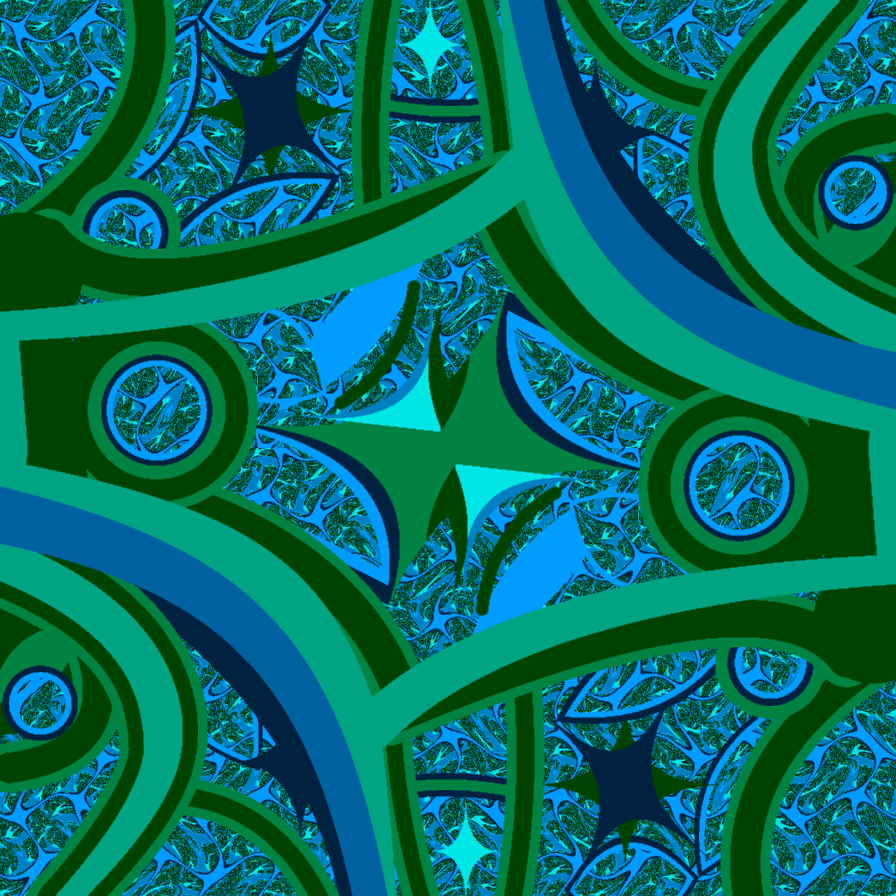
This background is drawn by a three.js fragment shader. Its source:

```glsl
// Draws a point-symmetric fractal of blue and green ribbons, concave stars and filigree leaves.
varying vec2 vUv;

// Flat tones, from the widest bands down to the smallest parts
vec3 toneColor(float t) {
  if (t < 0.5) return vec3(0.0, 0.38, 0.63);
  if (t < 1.5) return vec3(0.0, 0.64, 0.51);
  if (t < 2.5) return vec3(0.0, 0.26, 0.0);
  if (t < 3.5) return vec3(0.0, 0.51, 0.26);
  if (t < 4.5) return vec3(0.0, 0.13, 0.25);
  if (t < 5.5) return vec3(0.0, 0.61, 1.0);
  if (t < 6.5) return vec3(0.0, 0.5, 0.76);
  return vec3(0.0, 0.9, 0.9);
}

float cross2(vec2 a, vec2 b) { return a.x * b.y - a.y * b.x; }

// Approximate distance to a quadratic Bezier curve
float curve(vec2 p, vec2 a, vec2 b, vec2 c) {
  a -= p; b -= p; c -= p;
  float k = cross2(a, c), l = 2.0 * cross2(b, a), m = 2.0 * cross2(c, b);
  vec2 g = 2.0 * (l * (c - b) + m * (b - a) + k * (c - a));
  g = vec2(g.y, -g.x);
  vec2 o = a + (l * m - k * k) * g / max(dot(g, g), 1e-6);
  float s = cross2(o, c - a) + 2.0 * cross2(b - a, o);
  float t = clamp(s / (2.0 * k + l + m), 0.0, 1.0);
  return length(mix(mix(a, b, t), mix(b, c, t), t));
}

// Pointed leaf between two tips, negative inside
float leaf(vec2 p, vec2 a, vec2 b, float w) {
  vec2 h = (b - a) * 0.5, q = p - (a + b) * 0.5;
  float s = dot(q, h) / dot(h, h);
  return abs(cross2(h, q)) / length(h) - w * (1.0 - s * s);
}

// Concave star in the skewed frame of two arms, below 1 inside
vec2 alongArms(vec2 p, vec2 a, vec2 b) { return vec2(cross2(p, b), cross2(a, p)) / cross2(a, b); }
float star(vec2 u, float sharpness) {
  return dot(pow(abs(u) + 1e-5, vec2(sharpness)), vec2(1.0));
}

// Filigree: warped cells whose hyperbolic crosses stop the recursion
float filigree(vec2 p) {
  p *= 3.0;
  for (int i = 0; i < 7; i++) {
    p += 0.4 * sin(p.yx * 1.9 + vec2(0.6, 2.1));
    vec2 v = mod(p + 1.0, 2.0) - 1.0;
    float h = abs(v.x * v.y);
    if (h < 0.032) return 2.0 + mod(3.0 + float(i), 6.0);
    if (h < 0.055) return 4.0 + mod(float(i), 2.0);
    p = mat2(1.5, 0.9, -0.9, 1.5) * v + 0.37;
  }
  return 2.0;
}

void pocket(inout float tone, float d, float rim, vec2 p) {
  if (d < 0.0) tone = d > -rim ? 4.0 : d > -rim - 0.07 ? 5.0 : filigree(p);
}

void ribbon(inout float tone, float d, float r) {
  if (d < r + 0.11) tone = d < r ? 2.0 : 3.0;
}

float cornerScene(vec2 p) {
  float tone = filigree(p);
  pocket(tone, leaf(p, vec2(2.1, 3.6), vec2(3.5, 1.4), 0.55), 0.05, p);
  if (curve(p, vec2(0.9, 5.2), vec2(1.3, 2.9), vec2(3.4, 1.45)) < 0.27) tone = 4.0;
  if (star((p - vec2(1.65, 3.5)) / vec2(0.75, 0.9), 0.55) < 1.0) tone = 4.0;
  ribbon(tone, curve(p, vec2(1.38, 5.13), vec2(1.9, 4.02), vec2(2.94, 3.89)), 0.1);
  // Far corner
  if (length(p - vec2(5.0, 2.2)) < 1.0) tone = 2.0;
  ribbon(tone, curve(p, vec2(4.9, 3.57), vec2(3.6, 3.4), vec2(4.0, 2.2)), 0.17);
  if (leaf(p, vec2(4.1, 1.95), vec2(5.1, 2.85), 0.28) < 0.0) tone = 3.0;
  pocket(tone, length(p - vec2(4.55, 2.85)) - 0.42, 0.07, p);
  float arc = min(curve(p, vec2(5.1, 1.2), vec2(3.14, 1.94), vec2(3.18, 3.31)),
                  curve(p, vec2(3.18, 3.31), vec2(3.2, 3.96), vec2(4.3, 5.1)));
  float taper = 0.05 * max(p.y - 3.0, 0.0);
  ribbon(tone, arc, 0.4 - taper);
  return arc < 0.23 - taper ? 1.0 : tone;
}

float upperLeft(vec2 p) {
  float tone = filigree(p);
  // Dark star among leaves
  pocket(tone, leaf(p, vec2(-3.7, 2.8), vec2(-2.8, 4.8), 0.4), 0.06, p);
  pocket(tone, leaf(p, vec2(-2.8, 4.8), vec2(-1.3, 4.95), 0.55), 0.08, p);
  vec2 s = p - vec2(-1.98, 3.76);
  if (star(s / vec2(1.1, 1.0), 0.5) < 1.0) tone = 2.0;
  if (star(alongArms(s, vec2(0.75, 1.5), vec2(1.2, -1.05)), 0.37) < 1.0) tone = 4.0;
  pocket(tone, leaf(p, vec2(-3.4, 1.9), vec2(-1.2, 3.05), 0.45), 0.08, p);
  // Box at the top and the ribbons around it
  float bar = curve(p, vec2(-0.7, 3.83), vec2(0.0, 3.7), vec2(0.5, 3.8));
  if (bar < 0.13) tone = bar < 0.06 ? 3.0 : 4.0;
  if (star((p - vec2(-0.2, 4.5)) / vec2(0.4, 0.6), 0.5) < 1.0) tone = 7.0;
  ribbon(tone, curve(p, vec2(-0.7, 5.13), vec2(-0.96, 3.83), vec2(-0.81, 2.4)), 0.1);
  ribbon(tone, curve(p, vec2(0.27, 5.1), vec2(0.6, 3.96), vec2(0.62, 2.85)), 0.09);
  ribbon(tone, curve(p, vec2(-3.37, 5.1), vec2(-3.05, 3.57), vec2(-4.74, 2.4)), 0.17);
  float loop = length(p - vec2(-3.6, 2.4));
  if (loop < 0.62) tone = 3.0;
  pocket(tone, loop - 0.48, 0.08, p);
  ribbon(tone, curve(p, vec2(-4.45, 2.35), vec2(-3.57, 1.2), vec2(0.66, 3.0)), 0.21);
  return length(p - vec2(-4.75, 1.95)) < 0.68 ? 2.0 : tone;
}

// Rounded loop at either side
void sideLoop(inout float tone, vec2 p) {
  float r = length(p - vec2(-3.25, 0.42));
  if (r < 1.13) tone = 3.0;
  if (curve(p, vec2(-4.3, -0.7), vec2(-4.6, 0.9), vec2(-3.6, 1.1)) < 0.33 || abs(r - 0.89) < 0.13) tone = 2.0;
  if (r < 0.77) tone = 3.0;
  pocket(tone, r - 0.62, 0.06, p);
}

float middle(vec2 p) {
  float tone = abs(p.x) > 4.2 ? 2.0 : filigree(p);
  // Bright slope, dark streak and left leaf
  vec2 wedge = alongArms(p - vec2(-0.08, 0.18), vec2(-0.1, 1.4), vec2(-1.5, 0.17));
  bool inWedge = min(wedge.x, wedge.y) > 0.0;
  if (leaf(p, vec2(-1.9, 0.4), vec2(-0.2, 2.3), 0.3) < 0.0) tone = 5.0;
  if (inWedge && star(wedge * 0.83, 0.5) < 1.0) tone = 6.0;
  if (curve(p, vec2(-0.38, 1.8), vec2(-0.5, 0.9), vec2(-1.2, 0.5)) < 0.07) tone = 2.0;
  pocket(tone, leaf(p, vec2(-2.8, 1.5), vec2(-1.35, 0.6), 0.52), 0.0, p);
  // Central star with the leaf between its arms
  vec2 u = alongArms(p, vec2(0.7, 1.85), vec2(2.3, -0.28));
  float s = star(u, 0.5);
  if (s < 1.0) tone = 3.0;
  if (u.x * u.y > 0.0 && abs(u.y) < 1.6)
    pocket(tone, max(1.0 - s, abs(u.x) - 0.95 + 0.4 * abs(u.y)), 0.1, p);
  if (inWedge && star(wedge, 0.5) < 1.0) tone = 7.0;
  if (leaf(p, vec2(-0.07, 0.2), vec2(0.1, 1.9), 0.23) < 0.0) tone = 2.0;
  if (leaf(p, vec2(0.0, 0.75), vec2(0.4, 2.4), 0.26) < 0.0) tone = filigree(p);
  ribbon(tone, curve(p, vec2(0.53, 2.72), vec2(1.25, 0.83), vec2(4.1, 0.33)), 0.2);
  sideLoop(tone, p);
  sideLoop(tone, -p);
  return tone;
}

float scene(vec2 p) {
  if (p.y < 0.0) p = -p;
  // Hyperbolic main band
  float xy = p.x * p.y, q = xy + 0.08 * p.x * p.x + 0.03 * p.y * p.y;
  if (p.x > 0.0 && xy > 5.34) return cornerScene(p);
  if (p.x > 0.0 && q > 4.15) return 0.0;
  if (p.x > 0.0 && q > 2.65 + 0.5 * max(p.y - 3.0, 0.0)) return 1.0;
  if (abs(p.x) > 4.69 + 0.08 * p.y && p.y < 1.4) return 1.0;
  // Teal branch divides the upper left from the middle
  float branch = curve(p, vec2(-5.1, 1.35), vec2(-0.7, 1.57), vec2(0.86, 3.14));
  if (branch < 0.18 + 0.015 * (p.x + 4.0)) return 1.0;
  float ridge = 1.34 + 0.025 * (p.x + 5.0) + 0.043 * (p.x + 5.0) * (p.x + 5.0);
  return p.y > ridge && p.x < 0.75 ? upperLeft(p) : middle(p);
}

void main() {
  // Four samples smooth the edges
  vec3 color = vec3(0.0);
  for (int i = 0; i < 4; i++) {
    vec2 shift = vec2(mod(float(i), 2.0), floor(float(i) * 0.5)) - 0.5;
    color += toneColor(scene((vUv - 0.5 + shift * 0.001) * 10.0));
  }
  gl_FragColor = vec4(color * 0.25, 1.0);
}
```
